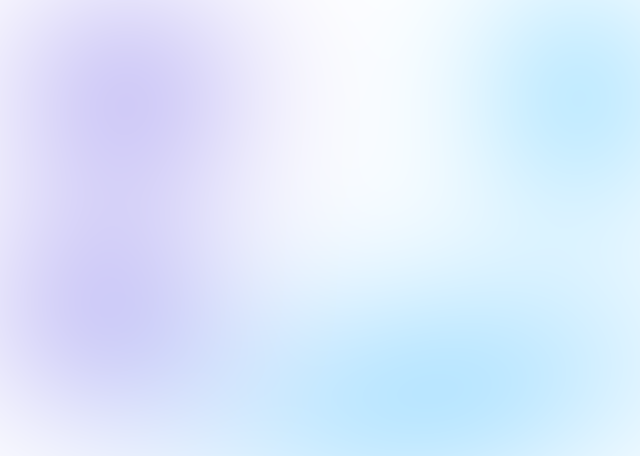
Give the GLSL for this background, as a Shadertoy shader.

```glsl
#define LAVENDER_TINT vec3(0.18, 0.20, 0.03)
#define SKY_TINT vec3(0.23, 0.076, 0.0)
#define AZURE_TINT vec3(0.27, 0.097, 0.0)
#define LAVENDER_SIZE vec2(0.22, 0.28)
#define SKY_SIZE vec2(0.20, 0.30)
#define AZURE_SIZE vec2(0.38, 0.28)
#define AZURE_TILT 0.35

// Soft elliptical glow, 1 at the centre
float glow(vec2 offset, vec2 size) {
    vec2 q = offset / size;
    return exp(-dot(q, q));
}

vec2 rotate(vec2 p, float angle) {
    float c = cos(angle), s = sin(angle);
    return vec2(c * p.x + s * p.y, c * p.y - s * p.x);
}

void mainImage(out vec4 fragColor, in vec2 fragCoord) {
    vec2 uv = fragCoord / iResolution.xy;

    // Two lavender glows merging into a column on the left
    float lavender = 0.96 * glow(uv - vec2(0.20, 0.80), LAVENDER_SIZE)
                   + 0.92 * glow(uv - vec2(0.16, 0.32), LAVENDER_SIZE);

    // Sky glow at the upper right, wide tilted azure glow at the bottom
    float sky = glow(uv - vec2(0.905, 0.79), SKY_SIZE);
    float azure = glow(rotate(uv - vec2(0.68, 0.14), AZURE_TILT), AZURE_SIZE);

    // Each glow takes its share of light away from white
    vec3 color = vec3(1.0) - LAVENDER_TINT * lavender
               - SKY_TINT * sky - AZURE_TINT * azure;
    fragColor = vec4(color, 1.0);
}
```
